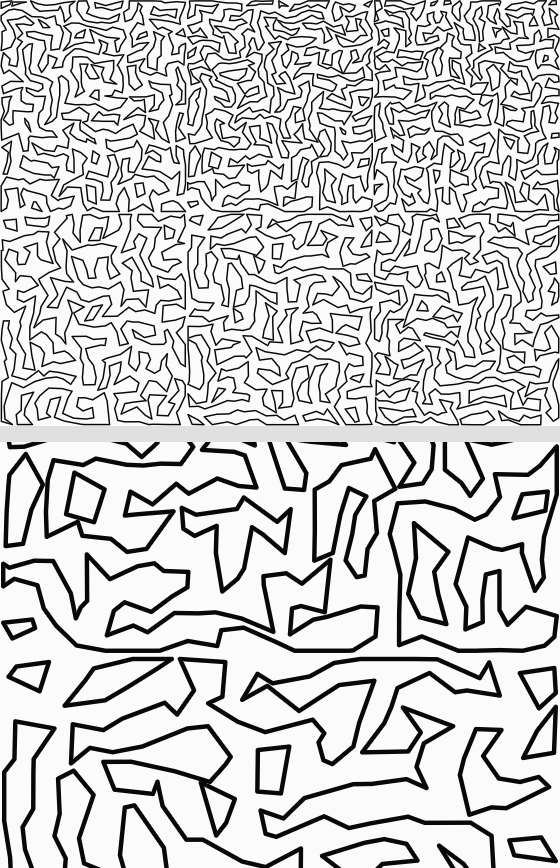
Top: the whole. Bottom: its middle third, enlarged.
This pattern is drawn by a WebGL 1 fragment shader. Its source:

```glsl
precision highp float;
// Six panels of thin black, wandering, never-crossing polylines on near-white.

#define PANELS vec2(3.0, 2.0)        // panel columns and rows
#define BASE_BLOCKS vec2(10.0, 11.4) // blocks in the sparsest panel
#define GROWTH 0.08                  // extra blocks per following panel
#define CROWDING 0.25                // rise of density inside the top row
#define JITTER 0.92                  // random shift of a node, in cells
#define SWAY 0.4                     // slow bending of the node grid
#define BORDER_PUSH 0.5              // pull of outer nodes to the panel edge
#define BORDER_GAP 0.15              // gap kept at the panel edge, in cells
#define EXTRA_LINKS 0.12             // chance of an additional block link
#define LINE_WIDTH 0.00347           // in canvas heights
#define PAPER vec3(0.985)
#define INK vec3(0.03)

uniform vec2 u_resolution;

// Properties of the panel that holds the current pixel
vec2 blocks, cells, panelSize, seed;
float crowding;

float hash(vec2 p) {
  return fract(sin(dot(p, vec2(127.1, 311.7))) * 43758.5453);
}

float segmentDistance(vec2 p, vec2 a, vec2 b) {
  vec2 ab = b - a;
  float t = clamp(dot(p - a, ab) / max(dot(ab, ab), 1e-9), 0.0, 1.0);
  return length(p - a - t * ab);
}

bool inside(vec2 p, vec2 size) {
  return all(greaterThanEqual(p, vec2(0.0))) && all(lessThan(p, size));
}

// Each block reaches for one random neighbour: east, north, west or south
float chosenDirection(vec2 block) {
  return floor(4.0 * hash(block + seed + 5.7));
}

bool linked(vec2 block, vec2 axis) {
  vec2 next = block + axis;
  if (!inside(block, blocks) || !inside(next, blocks)) return false;
  float forward = axis.y;
  return chosenDirection(block) == forward
      || chosenDirection(next) == forward + 2.0
      || hash(block + seed + 13.3 * axis + 29.1) < EXTRA_LINKS;
}

// The path walks around the linked blocks of 2 x 2 nodes
bool hasEdge(vec2 node, vec2 axis) {
  if (!inside(node, cells) || !inside(node + axis, cells)) return false;
  vec2 block = floor(node / 2.0);
  vec2 odd = node - 2.0 * block;
  vec2 across = axis.yx;
  if (dot(odd, axis) > 0.5) return linked(block, axis);
  return !linked(block - across * (1.0 - dot(odd, across)), across);
}

// Height to grid row and back, both scaled to 0..1
float crowd(float t) {
  return t * (1.0 - crowding + crowding * t);
}

float uncrowd(float g) {
  float start = 1.0 - crowding;
  return 2.0 * g / (start + sqrt(start * start + 4.0 * crowding * g));
}

vec2 nodePosition(vec2 node) {
  vec2 shift = vec2(hash(node + seed), hash(node + seed + 71.3)) - 0.5;
  vec2 p = node + 0.5 + JITTER * shift;
  p += SWAY * sin(0.8 * p.yx + seed);
  p += BORDER_PUSH * (p / cells - 0.5);
  p = clamp(p, vec2(BORDER_GAP), cells - BORDER_GAP) / cells;
  return vec2(p.x, uncrowd(p.y)) * panelSize;
}

void main() {
  // Choose the panel and its density
  vec2 scaled = gl_FragCoord.xy / u_resolution * PANELS;
  vec2 panel = floor(scaled);
  vec2 local = scaled - panel;
  float order = panel.x + PANELS.x * panel.y;
  blocks = floor(BASE_BLOCKS * (1.0 + GROWTH * order));
  cells = 2.0 * blocks;
  panelSize = vec2(u_resolution.x / u_resolution.y, 1.0) / PANELS;
  seed = panel * vec2(37.0, 53.0) + 3.0;
  crowding = CROWDING * panel.y;

  // Nearest path segment around the pixel
  vec2 point = local * panelSize;
  vec2 cell = floor(vec2(local.x, crowd(local.y)) * cells);
  float d = 1.0;
  for (int j = -2; j <= 2; j++) {
    for (int i = -2; i <= 2; i++) {
      vec2 node = cell + vec2(float(i), float(j));
      vec2 here = nodePosition(node);
      for (int k = 0; k < 2; k++) {
        vec2 axis = vec2(1.0 - float(k), float(k));
        if (hasEdge(node, axis))
          d = min(d, segmentDistance(point, here, nodePosition(node + axis)));
      }
    }
  }

  // Smooth stroke
  float coverage = clamp((0.5 * LINE_WIDTH - d) * u_resolution.y + 0.5, 0.0, 1.0);
  gl_FragColor = vec4(mix(PAPER, INK, coverage), 1.0);
}
```
